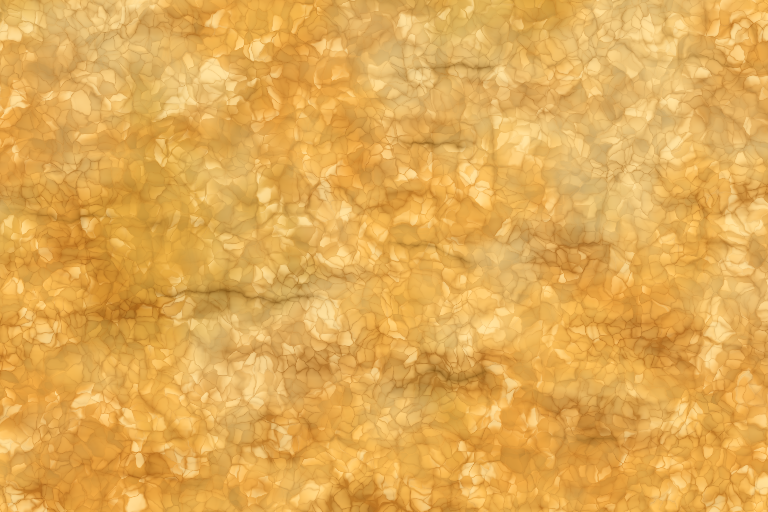
Give the GLSL for this texture, as a WebGL 2 fragment shader.

```glsl
#version 300 es
precision highp float;

uniform vec2 u_resolution;
out vec4 fragColor;

const vec3 AMBER = vec3(0.975, 0.735, 0.330);
const vec3 BEIGE = vec3(0.950, 0.800, 0.510);
const vec3 CREAM = vec3(1.000, 0.900, 0.660);
const vec3 VEIN_BROWN = vec3(0.500, 0.320, 0.070);
const vec3 CRACK_TINT = vec3(0.780, 0.670, 0.480);
const vec3 OLIVE_TINT = vec3(0.930, 0.920, 0.790);
const vec3 RUST_TINT = vec3(0.930, 0.820, 0.640);

const vec2 PALE_CENTRE = vec2(0.60, 0.60);
const float BLOTCH_FREQ = 6.0;
const float WARP_FREQ = 20.0;
const float WARP_SIZE = 0.02;
const int CELL_LAYERS = 3;
const float CELL_SCALE = 13.0;
const float CELL_STEP = 1.9;
const float CRACK_WIDTH = 0.11;
const float FACET_CONTRAST = 0.20;
const int VEIN_COUNT = 9;
const float VEIN_WIDTH = 0.005;
const float VEIN_HALO = 0.020;

vec2 hash2(vec2 p) {
    vec3 q = fract(p.xyx * vec3(0.1031, 0.1030, 0.0973));
    q += dot(q, q.yzx + 33.33);
    return fract((q.xx + q.yz) * q.zy);
}

// Layered, bent sines; mostly within -0.6 to 0.6
float waves(vec2 p, float seed) {
    float sum = 0.0, amp = 0.5;
    p += seed * vec2(5.3, 8.7);
    for (int i = 0; i < 5; i++) {
        sum += amp * sin(p.x + 1.4 * sin(p.y * 0.8)) * cos(p.y + 1.4 * sin(p.x * 0.9));
        p = mat2(0.8, 0.6, -0.6, 0.8) * p * 1.9 + seed;
        amp *= 0.55;
    }
    return sum;
}

// Cellular noise: x = distance gap at the border, y = facet brightness
vec2 cells(vec2 p) {
    vec2 base = floor(p), nearOffset = vec2(0.0), nearId = vec2(0.0);
    float first = 8.0, second = 8.0;
    for (int y = -1; y <= 1; y++) {
        for (int x = -1; x <= 1; x++) {
            vec2 id = base + vec2(x, y);
            vec2 offset = id + hash2(id) - p;
            float d = length(offset);
            if (d < first) {
                second = first;
                first = d;
                nearOffset = offset;
                nearId = id;
            } else {
                second = min(second, d);
            }
        }
    }
    vec2 tilt = hash2(nearId + 57.0) - 0.5;
    float shade = hash2(nearId + 91.0).x - 0.5;
    return vec2(second - first, shade + 1.2 * dot(nearOffset, tilt));
}

// Long, broken, nearly level veins
float veins(vec2 p, vec2 warped, float aspect) {
    float result = 0.0;
    for (int i = 0; i < VEIN_COUNT; i++) {
        float n = float(i);
        vec2 place = hash2(vec2(n, 3.0)), form = hash2(vec2(n, 8.0));
        float dx = p.x - place.x * aspect;
        float dy = warped.y - (n + place.y) / float(VEIN_COUNT);
        float bend = 0.035 * waves(vec2(p.x * 5.0, n * 3.7), 1.0);
        float d = abs(dy + (form.y - 0.35) * 0.25 * dx - bend);
        float taper = 1.0 - smoothstep(0.0, mix(0.2, 0.5, form.x), abs(dx));
        float breaks = smoothstep(-0.3, 0.4, waves(p * vec2(8.0, 14.0), n));
        float profile = 0.65 * exp(-d / VEIN_WIDTH) + 0.28 * exp(-d / VEIN_HALO);
        result = max(result, taper * breaks * profile);
    }
    return result;
}

void main() {
    vec2 p = gl_FragCoord.xy / u_resolution.y;
    vec2 uv = gl_FragCoord.xy / u_resolution;
    float pixel = 1.0 / u_resolution.y;
    vec2 warped = p + WARP_SIZE * vec2(waves(p * WARP_FREQ, 1.0), waves(p * WARP_FREQ, 4.0));

    // Broad blotches, paler near the middle and rustier at the rim
    float rim = length(uv - PALE_CENTRE);
    float tone = waves(p * BLOTCH_FREQ, 2.0) + 0.3 - 0.8 * rim;
    vec3 color = mix(AMBER, BEIGE, smoothstep(-0.4, 0.45, tone));
    float olive = smoothstep(-0.1, 0.5, waves(p * 5.0, 7.0) + 0.2 * (uv.y - uv.x));
    color *= mix(vec3(1.0), OLIVE_TINT, olive);
    float rust = smoothstep(0.0, 0.6, waves(p * vec2(7.0, 10.0), 5.0) + 0.35 * rim);
    color *= mix(vec3(1.0), RUST_TINT, 0.6 * rust);

    // Overlaid facets with soft cracks
    float streak = smoothstep(0.1, 0.6, waves(p * vec2(5.0, 22.0), 3.0));
    float light = 0.0, cracks = 0.0, scale = CELL_SCALE;
    for (int i = 0; i < CELL_LAYERS; i++) {
        float n = float(i);
        vec2 cell = cells(warped * scale + 17.0 * n);
        float width = max(CRACK_WIDTH, 0.9 * pixel * scale);
        float patches = smoothstep(-0.4, 0.4, waves(p * 11.0, n + 9.0));
        light += 0.45 * cell.y * smoothstep(0.0, 1.6 * width, cell.x);
        cracks += 0.42 * exp(-cell.x / width) * mix(0.35, 1.0, patches);
        scale *= CELL_STEP;
    }
    color *= 1.0 + FACET_CONTRAST * light;
    color = mix(color, CREAM, 0.8 * smoothstep(0.05, 0.6, light));
    color *= mix(vec3(1.0), CRACK_TINT, min(cracks * (0.8 + 0.7 * streak) + 0.2 * streak, 1.0));

    // Dark veins catch on the cracks
    float vein = veins(p, warped, u_resolution.x / u_resolution.y);
    color = mix(color, VEIN_BROWN, min(vein * (0.7 + 0.6 * cracks), 0.85));
    fragColor = vec4(clamp(color, 0.0, 1.0), 1.0);
}
```
